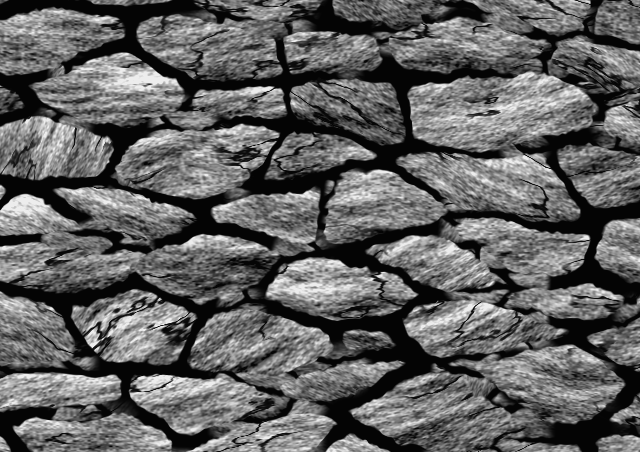
Reproduce this texture procedurally as a Shadertoy shader.

```glsl
// A dry stone wall in hard light: stretched, weighted Voronoi cells form the
// stones, a second smaller set fills the deep joints, and layered noise gives
// each stone its own grain, cracks and bands, lit from the upper left.

const vec2 LIGHT = vec2(-0.36, 0.93);

vec2 hash2(vec2 p) {
    vec3 q = fract(p.xyx * vec3(0.1031, 0.1030, 0.0973));
    q += dot(q, q.yzx + 33.33);
    return fract((q.xx + q.yz) * q.zy);
}

float noise(vec2 p) {
    vec2 i = floor(p), f = fract(p);
    f = f * f * (3.0 - 2.0 * f);
    return mix(mix(hash2(i).x, hash2(i + vec2(1, 0)).x, f.x),
               mix(hash2(i + vec2(0, 1)).x, hash2(i + vec2(1, 1)).x, f.x), f.y);
}

float fbm(vec2 p) {
    float sum = 0.0, amp = 0.5;
    for (int i = 0; i < 5; i++) {
        sum += amp * noise(p);
        p = p * 2.03 + 17.3;
        amp *= 0.52;
    }
    return sum;
}

vec2 stoneCentre(vec2 cell) {
    return cell + 0.5 + 0.75 * (hash2(cell) - 0.5) + vec2(0.5 * mod(cell.y, 2.0), 0.0);
}

// Power distance: heavier cells grow into larger stones
float stoneDistance(vec2 g, vec2 cell) {
    vec2 r = g - stoneCentre(cell);
    return dot(r, r) - 0.42 * hash2(cell + 71.0).x;
}

// Returns the rounded distance to the stone's edge (x) and its cell (yz)
vec3 stoneField(vec2 p, float size) {
    vec2 scale = vec2(3.4, 8.0) / size;
    p += 0.045 * size * (vec2(noise(p * 6.0), noise(p * 6.0 + 40.0)) - 0.5);
    p += 0.014 * (vec2(noise(p * 27.0), noise(p * 27.0 + 9.0)) - 0.5);
    p += 0.006 * (vec2(noise(p * 90.0), noise(p * 90.0 + 5.0)) - 0.5);
    vec2 g = p * scale, base = floor(g), own = base;
    float nearest = 1e3;
    for (int j = -2; j <= 2; j++)
    for (int i = -2; i <= 2; i++) {
        vec2 cell = base + vec2(i, j);
        float d = stoneDistance(g, cell);
        if (d < nearest) { nearest = d; own = cell; }
    }
    float sum = 1e-30, sharpness = 110.0 / size;
    for (int j = -2; j <= 2; j++)
    for (int i = -2; i <= 2; i++) {
        vec2 cell = base + vec2(i, j);
        if (cell == own) continue;
        vec2 across = scale * (stoneCentre(cell) - stoneCentre(own));
        float len = length(across);
        float edge = (stoneDistance(g, cell) - nearest) / (2.0 * len);
        edge -= 0.007 * size * max(-across.y / len, 0.0); // shaded underside
        sum += exp(-edge * sharpness);
    }
    return vec3(-log(sum) / sharpness, own);
}

// Surface height in grain space, with equal roughness at every scale
float relief(vec2 q) {
    float h = 0.0;
    vec2 f = vec2(8.0, 20.0);
    for (int i = 0; i < 5; i++) {
        h += noise(q * f + float(i) * 13.7) / f.y;
        f *= 2.0;
    }
    return h;
}

float dome(float edge, float size) {
    return 1.0 - exp(-max(edge, 0.0) / (0.025 * size));
}

// Returns the tone of the stone (x) and its coverage (y)
vec2 stones(vec2 p, float size) {
    vec3 field = stoneField(p, size);
    vec2 rnd = hash2(field.yz + 23.0), kind = hash2(field.yz + 131.0);
    float banded = step(0.78, kind.x);

    // Grain direction, nearly level on most stones
    float angle = (rnd.x - 0.5) * 0.8 + banded * (kind.y - 0.3) * 1.6;
    mat2 turn = mat2(cos(angle), -sin(angle), sin(angle), cos(angle));
    vec2 q = turn * p + 10.0 * rnd;
    q.y += 0.03 * noise(q * 7.0);

    // Light on the relief and on the rounded rim
    float step1 = 0.0035, step2 = 0.014;
    float slope = (relief(q) - relief(q + turn * LIGHT * step1)) / step1;
    float rim = dome(field.x, size)
              - dome(stoneField(p + LIGHT * step2, size).x, size);

    // Mineral speckle, layers and worn patches
    float tone = 0.49 + 0.2 * (rnd.y - 0.5) + 0.14 * slope + 0.38 * rim;
    tone += 0.36 * (noise(q * vec2(150, 270)) - 0.5);
    tone += (0.16 + 0.38 * banded) * (noise(q * vec2(7, 85)) - 0.5);
    tone += 0.4 * (fbm(q * vec2(9, 15) + 31.0) - 0.48);

    // Ragged cracks along the grain
    float crack = abs(fbm(q * vec2(5, 17)) - 0.49);
    float open = smoothstep(0.42, 0.65, noise(q * vec2(9, 14) + 3.0));
    tone *= 1.0 - 0.92 * open * (1.0 - smoothstep(0.004, 0.032, crack));

    float joint = (0.001 + 0.011 * noise(p * 7.0 + 50.0)) * size;
    float blur = max(0.005, 1.5 / iResolution.y);
    return vec2(clamp(tone, 0.02, 0.93), smoothstep(0.0, blur, field.x - joint));
}

void mainImage(out vec4 fragColor, in vec2 fragCoord) {
    vec2 p = fragCoord / iResolution.y + vec2(3.1, 5.2);
    p.y += 0.03 * p.x;
    vec2 wall = stones(p, 1.0), rubble = stones(p + 7.7, 0.42);

    // Small dim stones show in some of the dark joints
    float shown = smoothstep(0.5, 0.65, noise(p * 8.0 + 20.0));
    float tone = mix(0.015, 0.75 * rubble.x, rubble.y * shown);
    tone = mix(tone, wall.x, wall.y);
    fragColor = vec4(vec3(tone), 1.0);
}
```
